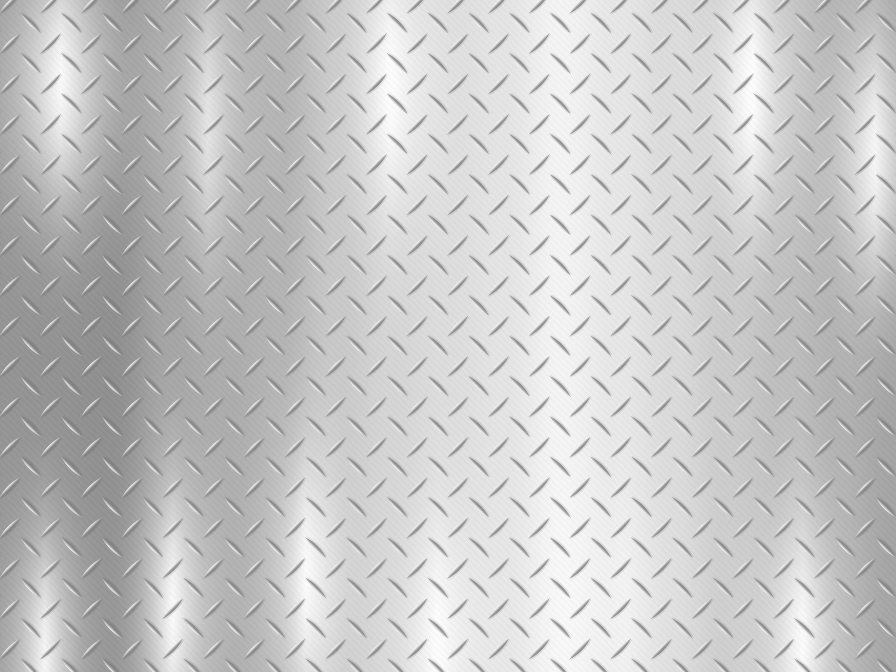
A Shadertoy shader for this texture:

```glsl
// Brushed steel tread plate: two interleaved grids of slanted, raised lenses
// over a sheet with smooth vertical bands and soft, tall glints.
// Bands come from an interpolated tone profile, glints from a loop of falloffs.

#define REPEATS vec2(22.0, 16.65)   // lenses of one slant, across and down
#define FALLING_AT vec2(0.755, 0.08) // grid phase of the falling lenses
#define RISING_AT vec2(0.24, 0.57)   // grid phase of the rising lenses
#define LENS_SIZE vec2(0.36, 0.058) // half length and half width, in cells
#define LENS_DARK 0.54
#define LENS_LIGHT 0.93
#define SHADOW 0.10
#define GLINT_HEIGHT 0.19
#define HATCH_LINES 6.0             // fine diagonal lines per cell
#define HATCH_DEPTH 0.009

const int BANDS = 16;
const float bandTone[BANDS + 1] = float[](
    0.58, 0.57, 0.56, 0.64, 0.67, 0.70, 0.78, 0.83, 0.86,
    0.89, 0.95, 0.90, 0.85, 0.79, 0.74, 0.69, 0.64);

// Glints: centre x, centre y, half width, strength
const int GLINTS = 11;
const vec4 glints[GLINTS] = vec4[](
    vec4(0.068, 0.88, 0.050, 0.40), vec4(0.232, 0.82, 0.030, 0.22),
    vec4(0.436, 0.87, 0.036, 0.16), vec4(0.840, 0.87, 0.036, 0.22),
    vec4(0.977, 0.77, 0.034, 0.30), vec4(0.050, 0.02, 0.032, 0.38),
    vec4(0.193, 0.09, 0.030, 0.33), vec4(0.341, 0.14, 0.032, 0.24),
    vec4(0.488, 0.04, 0.036, 0.13), vec4(0.896, 0.04, 0.036, 0.25),
    vec4(0.700, 0.10, 0.070, 0.05));

// Smooth light and dark bands plus pointed glints
float sheetTone(vec2 uv) {
    float x = clamp(uv.x, 0.0, 0.9999) * float(BANDS);
    int band = int(x);
    float tone = mix(bandTone[band], bandTone[band + 1], smoothstep(0.0, 1.0, fract(x)));
    for (int i = 0; i < GLINTS; i++) {
        vec2 d = abs(uv - glints[i].xy) / vec2(glints[i].z, GLINT_HEIGHT);
        tone += glints[i].w * exp(-pow(d.x, 1.3) - d.y * d.y);
    }
    return min(tone, 0.98);
}

// Offset from the nearest lens centre, as (along, across) its slant
vec2 lensCoords(vec2 cell, vec2 phase, float slant) {
    vec2 q = fract(cell - phase + 0.5) - 0.5;
    return vec2(q.x + slant * q.y, slant * q.y - q.x) * 0.70711;
}

// Coverage of a pointed lens
float lensMask(vec2 q, float pixel) {
    float along = q.x / LENS_SIZE.x;
    float edge = abs(q.y) - LENS_SIZE.y * (1.0 - along * along);
    return 1.0 - smoothstep(-0.5 * pixel, 0.5 * pixel, edge);
}

// Lay one grid of lenses, lit from the left, onto the sheet
float addLenses(float tone, vec2 cell, vec2 phase, float slant, float pixel) {
    vec2 q = lensCoords(cell, phase, slant);
    float shadow = lensMask(q + vec2(0.0, 0.035), pixel * 1.5);
    float light = smoothstep(-0.5, 0.9, q.y / LENS_SIZE.y);
    float lens = mix(LENS_DARK, LENS_LIGHT, light) + 0.15 * (tone - 0.75);
    return mix(tone * (1.0 - SHADOW * shadow), lens, lensMask(q, pixel));
}

void mainImage(out vec4 fragColor, in vec2 fragCoord) {
    vec2 uv = fragCoord / iResolution.xy;
    vec2 cell = uv * REPEATS;
    float pixel = REPEATS.y / iResolution.y;

    float tone = sheetTone(uv);
    tone += HATCH_DEPTH * sin(6.28319 * HATCH_LINES * (cell.x + cell.y));
    tone = addLenses(tone, cell, FALLING_AT, -1.0, pixel);
    tone = addLenses(tone, cell, RISING_AT, 1.0, pixel);

    fragColor = vec4(vec3(clamp(tone, 0.0, 1.0)), 1.0);
}
```
